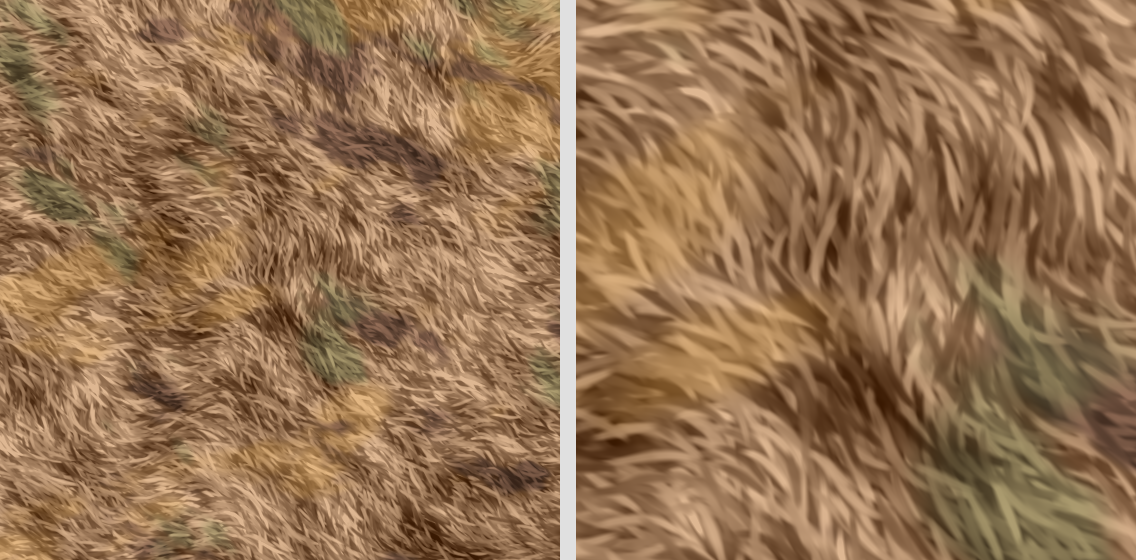
Left: the whole. Right: its middle third, enlarged.
Write a Shadertoy shader that draws this texture.

```glsl
const vec3 SHADE = vec3(0.32, 0.19, 0.09);
const vec3 SUNLIT = vec3(0.80, 0.65, 0.51);
const vec3 GREEN = vec3(0.43, 0.42, 0.28);
const vec3 SCRUB = vec3(0.37, 0.26, 0.21);
const vec3 STRAW_TINT = vec3(0.02, 0.0, -0.06);

const int LAYERS = 18;
const float CELL = 0.040;         // spacing of blades in one layer
const float BLADE_LENGTH = 0.029; // half length
const float BLADE_WIDTH = 0.0048; // half width
const float BLADE_BEND = 9.0;
const float LEAN = -0.72;         // mean direction, falling to the right
const float LEAN_DRIFT = 2.6;     // slow change of direction
const float LEAN_SPREAD = 1.1;    // change from blade to blade
const float GROUND_TONE = 0.15;
const float BLADE_TONE = 0.61;
const float TONE_SPREAD = 0.95;
const float CLUMP_DEPTH = 1.1;

float hash(vec2 p) {
    vec3 q = fract(vec3(p.xyx) * 0.1031);
    q += dot(q, q.yzx + 33.33);
    return fract((q.x + q.y) * q.z);
}

vec4 hash4(vec2 p) {
    vec4 q = fract(p.xyxy * vec4(0.1031, 0.1030, 0.0973, 0.1099));
    q += dot(q, q.wzxy + 33.33);
    return fract((q.xxyz + q.yzzw) * q.zywx);
}

float noise(vec2 p) {
    vec2 i = floor(p), f = fract(p);
    f = f * f * (3.0 - 2.0 * f);
    return mix(mix(hash(i), hash(i + vec2(1, 0)), f.x),
               mix(hash(i + vec2(0, 1)), hash(i + vec2(1, 1)), f.x), f.y);
}

float fbm(vec2 p) {
    float sum = 0.0, amp = 0.53;
    for (int i = 0; i < 4; i++) {
        sum += amp * noise(p);
        p = mat2(0.8, 0.6, -0.6, 0.8) * p * 2.03 + 17.3;
        amp *= 0.5;
    }
    return sum;
}

vec2 rotate(vec2 p, float a) {
    float c = cos(a), s = sin(a);
    return vec2(c * p.x + s * p.y, c * p.y - s * p.x);
}

// Coverage of one curved, tapering blade centred on the origin
float blade(vec2 p, float angle, float size, float bend) {
    vec2 q = rotate(p, angle);
    q.y += bend * BLADE_BEND * q.x * q.x;
    float along = abs(q.x) / (BLADE_LENGTH * size);
    float width = BLADE_WIDTH * (1.15 - 0.6 * min(along, 1.0));
    return (1.0 - smoothstep(0.15 * width, width, abs(q.y)))
         * (1.0 - smoothstep(0.55, 1.0, along));
}

// Tone of overlapping layers of scattered blades
float grassTone(vec2 p, float flow) {
    float tone = GROUND_TONE;
    for (int layer = 0; layer < LAYERS; layer++) {
        float id = float(layer);
        vec2 g = p / CELL + 40.0 + vec2(0.37, 0.71) * id;
        vec2 base = floor(g);
        for (int k = 0; k < 9; k++) {
            vec2 cell = base + vec2(k % 3 - 1, k / 3 - 1);
            vec4 r = hash4(cell + 71.0 * id);
            vec4 s = hash4(cell + 71.0 * id + 313.0);
            vec2 offset = (g - cell - r.xy) * CELL;
            float angle = flow + (r.z - 0.5) * LEAN_SPREAD;
            float cover = blade(offset, angle, 0.65 + 0.5 * s.x, s.y - 0.5);
            float bladeTone = BLADE_TONE + (r.w - 0.5) * TONE_SPREAD;
            tone = mix(tone, bladeTone, cover * (0.75 + 0.25 * s.z));
        }
    }
    return tone;
}

void mainImage(out vec4 fragColor, in vec2 fragCoord) {
    vec2 p = fragCoord / iResolution.y;
    float flow = LEAN + (noise(p * 4.5 + 3.7) - 0.5) * LEAN_DRIFT * 0.6
                      + (noise(p * 11.0 + 29.0) - 0.5) * LEAN_DRIFT * 0.4;
    float tone = grassTone(p, flow);

    // Shadowed tufts, stretched along the lean
    vec2 q = rotate(p, LEAN);
    tone += (fbm(q * vec2(13.0, 24.0) + 51.0) - 0.5) * CLUMP_DEPTH;
    tone += (fbm(p * 3.5 + 83.0) - 0.5) * 0.4;

    // Flattened straw
    float straw = smoothstep(0.54, 0.70, fbm(rotate(p, 0.35) * vec2(3.5, 7.0) + 12.0));
    tone = mix(tone, 0.74 + 0.55 * (tone - 0.57), 0.7 * straw);
    vec3 color = mix(SHADE, SUNLIT, clamp(tone, -0.2, 1.15)) + STRAW_TINT * straw;

    // Dark scrub and green growth
    float light = 0.55 + 0.8 * clamp(tone, 0.0, 1.0);
    float scrub = smoothstep(0.62, 0.74, fbm(rotate(p, -0.3) * vec2(6.0, 10.0) + 137.0));
    float green = smoothstep(0.60, 0.76, fbm(rotate(p, -0.7) * vec2(5.0, 9.0) + 211.0));
    color = mix(color, SCRUB * light, 0.75 * scrub);
    color = mix(color, GREEN * light, 0.65 * green);

    fragColor = vec4(clamp(color, 0.0, 1.0), 1.0);
}
```
